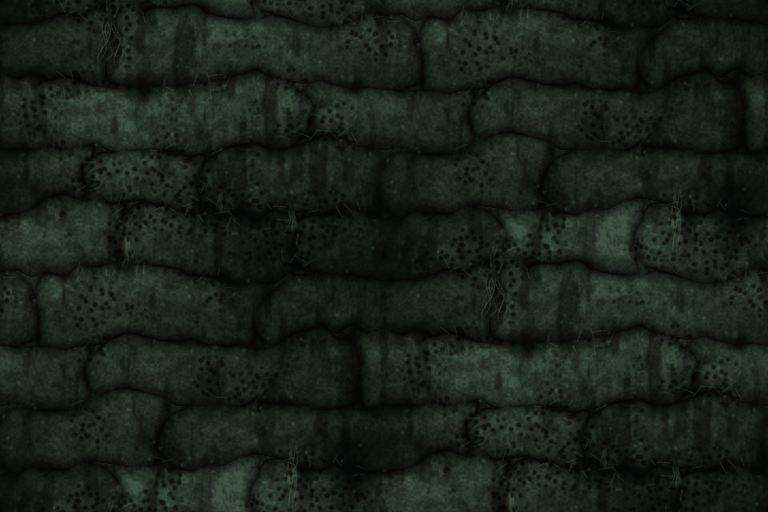
Give the GLSL for this texture, as a Shadertoy shader.

```glsl
// Weathered wall of stacked earth-filled bags: eight courses, half-drop repeat, frayed straw.

const float ROWS = 8.0;
const float ASPECT = 1.5;
const float ROW_OFFSET = 0.28;          // first seam below the top edge, in rows
const vec3 MOSS_TINT = vec3(0.76, 1.0, 0.82);

// Joint positions across the four distinct courses
const vec4 JOINTS[4] = vec4[4](
    vec4(0.154, 0.534, 0.853, 0.853), vec4(0.390, 0.629, 0.954, 0.954),
    vec4(0.130, 0.280, 0.508, 0.723), vec4(0.169, 0.397, 0.638, 0.846));

// Frayed tufts: root x, root y, hanging length, spread
const vec4 TUFTS[5] = vec4[5](
    vec4(0.145, 0.960, 0.105, 0.030), vec4(0.879, 0.630, 0.150, 0.018),
    vec4(0.287, 0.625, 0.060, 0.008), vec4(0.167, 0.535, 0.070, 0.010),
    vec4(0.380, 0.590, 0.050, 0.012));

float hash(vec2 p) {
    return fract(sin(dot(p, vec2(127.1, 311.7))) * 4375.85);
}

// Wraps a cell index; half the height up, the pattern is shifted by half the width
vec2 wrapCell(vec2 id, vec2 cells) {
    float k = floor(id.y / (0.5 * cells.y));
    return vec2(mod(id.x + k * 0.5 * cells.x, cells.x), id.y - k * 0.5 * cells.y);
}

// Shortest offset to a repeated point
vec2 wrapDelta(vec2 d) {
    d -= 0.5 * round(d.y * 2.0);
    d.x -= round(d.x);
    return d;
}

float valueNoise(vec2 uv, vec2 cells) {
    vec2 p = uv * cells, id = floor(p), f = p - id;
    f = f * f * (3.0 - 2.0 * f);
    float a = hash(wrapCell(id, cells)), b = hash(wrapCell(id + vec2(1, 0), cells));
    float c = hash(wrapCell(id + vec2(0, 1), cells)), d = hash(wrapCell(id + 1.0, cells));
    return mix(mix(a, b, f.x), mix(c, d, f.x), f.y);
}

float fbm(vec2 uv, vec2 cells) {
    float sum = 0.0, amp = 0.53;
    for (int i = 0; i < 4; i++) {
        sum += amp * valueNoise(uv, cells);
        cells *= 2.0;
        amp *= 0.5;
    }
    return sum;
}

// Cellular noise: x = distance to the nearest speck, y = its random value
vec2 specks(vec2 uv, vec2 cells) {
    vec2 p = uv * cells, id = floor(p), best = vec2(9.0, 0.0);
    for (int j = -1; j <= 1; j++)
    for (int i = -1; i <= 1; i++) {
        vec2 n = id + vec2(i, j), w = wrapCell(n, cells);
        float d = length(n + vec2(hash(w + 3.1), hash(w + 7.7)) - p);
        if (d < best.x) best = vec2(d, hash(w + 11.3));
    }
    return best;
}

// Short stray straws, one per cell
float straws(vec2 uv, vec2 cells, float width) {
    vec2 p = uv * cells, id = floor(p);
    float cover = 0.0;
    for (int j = -1; j <= 1; j++)
    for (int i = -1; i <= 1; i++) {
        vec2 n = id + vec2(i, j), w = wrapCell(n, cells);
        float angle = 6.2832 * hash(w + 5.3);
        vec2 dir = vec2(cos(angle), sin(angle));
        vec2 d = p - n - vec2(hash(w + 1.9), hash(w + 8.2));
        float along = clamp(dot(d, dir), -0.45, 0.45);
        float line = 1.0 - smoothstep(width * 0.4, width, length(d - dir * along));
        cover = max(cover, line * step(0.45, hash(w + 2.6)));
    }
    return cover;
}

// Bundle of wavy strands hanging from a root
float tuft(vec2 uv, vec4 t, float width) {
    vec2 d = wrapDelta(uv - t.xy);
    float drop = -d.y / t.z, cover = 0.0;
    for (int i = 0; i < 9; i++) {
        float r = hash(vec2(i, t.x * 50.0)), s = hash(vec2(t.y * 50.0, i));
        float x = t.w * ((r - 0.5) * (0.4 + drop) + 0.18 * sin(drop * 7.0 + s * 6.3));
        float span = smoothstep(-0.05, 0.1, drop) * (1.0 - smoothstep(0.4 * s + 0.3, 0.4 * s + 0.6, drop));
        float line = 1.0 - smoothstep(width * 0.4, width, abs(d.x - x) * ASPECT);
        cover = max(cover, line * span * (0.5 + 0.5 * s));
    }
    return cover;
}

// Distances to the left and right joints, and the bag's random value
vec3 bagSpan(float x, float y, int course) {
    vec3 span = vec3(9.0, 9.0, 0.0);
    for (int i = 0; i < 4; i++) {
        float joint = JOINTS[course][i], r = hash(vec2(joint * 90.0, course));
        float bend = (1.0 - pow(2.0 * y - 1.0, 2.0)) * sign(r - 0.5) * 0.018 + (r - 0.5) * (y - 0.5) * 0.03;
        float left = fract(x - joint - bend);
        if (left < span.x) span.xz = vec2(left, r);
        span.y = min(span.y, 1.0 - left);
    }
    return span;
}

float hollow(vec2 uv, vec2 centre, vec2 size) {
    vec2 d = wrapDelta(uv - centre) / size;
    return exp(-dot(d, d));
}

void mainImage(out vec4 fragColor, in vec2 fragCoord) {
    vec2 uv = fragCoord / iResolution.xy;
    float px = 1.0 / iResolution.y;

    // Sagging courses
    float v = (1.0 - uv.y) * ROWS - ROW_OFFSET;
    v += 0.42 * (valueNoise(uv, vec2(12, 8)) - 0.5) + 0.16 * (valueNoise(uv, vec2(48, 32)) - 0.5);
    float row = floor(v), y = v - row;
    float x = uv.x - 0.5 * floor(row / 4.0) + 0.012 * (valueNoise(uv, vec2(36, 24)) - 0.5);
    vec3 span = bagSpan(x, y, int(mod(row, 4.0)));

    // Rounded bag outline, in row heights
    vec2 edge = vec2(min(span.x, span.y) * ROWS * ASPECT, min(y, 1.0 - y));
    vec2 corner = max(0.28 - edge, 0.0);
    float inside = 0.28 - length(corner);
    float depth = min(inside, min(edge.x, edge.y));

    // Bulging form and dark seams
    float broad = fbm(uv, vec2(6, 4));
    float light = mix(0.62, 1.0, smoothstep(0.0, 0.26, depth)) * mix(1.14, 0.84, y);
    float seamWear = smoothstep(0.25, 0.65, valueNoise(uv, vec2(30, 20)));
    float seam = exp(-abs(depth) / 0.045) * mix(0.4, 0.85, seamWear);
    float tone = 0.19 * light * (0.3 + 1.4 * broad) * mix(0.86, 1.12, span.z) * (1.0 - seam);

    // Damp hollows, drips and rough grain
    tone *= 1.0 - 0.75 * hollow(uv, vec2(0.96, 0.56), vec2(0.035, 0.06));
    tone *= 1.0 - 0.55 * hollow(uv, vec2(0.98, 0.63), vec2(0.12, 0.04));
    float drip = fbm(uv, vec2(60, 12));
    tone *= 1.0 - 0.4 * smoothstep(0.52, 0.75, drip);
    tone *= 0.62 + 0.76 * fbm(uv, vec2(96, 64));
    tone *= 0.8 + 0.4 * valueNoise(uv, vec2(360, 240));

    // Pits and pale flecks
    vec2 pit = specks(uv, vec2(90, 60)), fleck = specks(uv, vec2(72, 48));
    float patches = smoothstep(0.48, 0.66, fbm(uv, vec2(18, 12)));
    tone *= 1.0 - 0.6 * patches * (1.0 - smoothstep(0.12, 0.42, pit.x));
    tone += 0.07 * step(0.9, fleck.y) * (1.0 - smoothstep(0.08, 0.26, fleck.x));
    float leaf = hollow(uv + 0.02 * (drip - 0.5), vec2(0.668, 0.547), vec2(0.018, 0.02));
    tone += 0.09 * smoothstep(0.3, 0.6, leaf);

    // Straw along the seams and frayed tufts
    float nearSeam = 1.0 - smoothstep(0.05, 0.3, depth);
    float stray = straws(uv, vec2(60, 40), max(0.05, 40.0 * px));
    tone += 0.07 * stray * nearSeam * smoothstep(0.45, 0.7, valueNoise(uv, vec2(18, 12)));
    for (int i = 0; i < 5; i++) tone += 0.1 * tuft(uv, TUFTS[i], max(0.0022, px));

    fragColor = vec4(MOSS_TINT * clamp(tone, 0.025, 0.32), 1.0);
}
```
